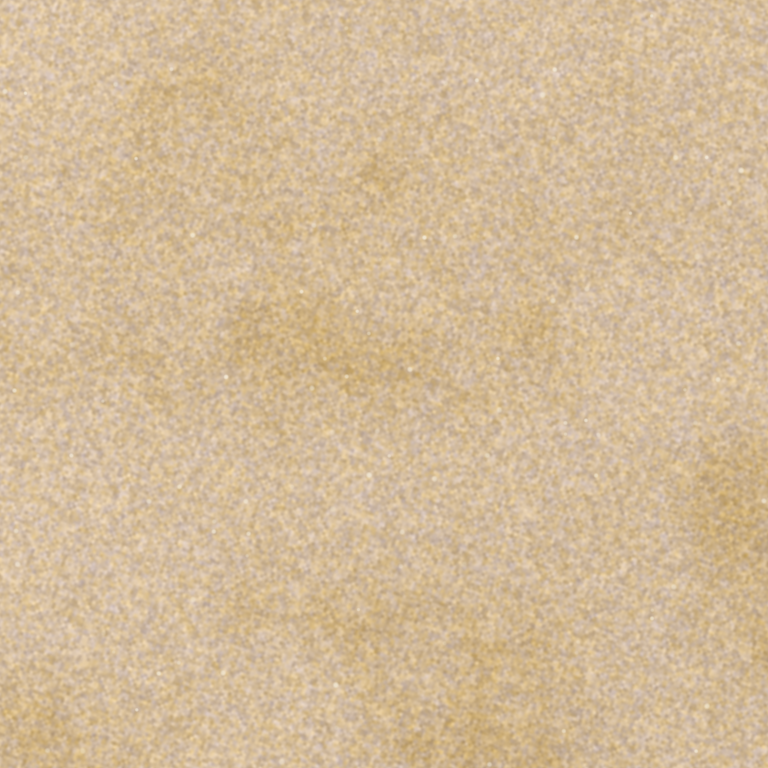
A Shadertoy shader for this texture:

```glsl
#define SAND vec3(0.836, 0.745, 0.625)
#define STAIN vec3(-0.050, -0.080, -0.170)
#define GLINT vec3(0.96, 0.93, 0.86)
#define LIGHT_SHIFT vec3(0.027, 0.028, 0.029)
#define WARM_SHIFT vec3(0.008, 0.002, -0.023)
#define GRAIN_CELLS 185.0
#define STAIN_CELLS 6.5
#define GLINT_CELLS 70.0
#define GLINT_SHARE 0.025

// Integer hash of a lattice cell, 0 to 1
float hash(vec2 cell, float seed) {
    uvec2 q = uvec2(ivec2(cell) + 4096);
    uint h = q.x * 1597334677u ^ q.y * 3812015801u ^ uint(seed) * 2654435761u;
    h = (h ^ (h >> 16)) * 2246822519u;
    h = (h ^ (h >> 13)) * 3266489917u;
    return float((h ^ (h >> 16)) >> 8) / 16777216.0;
}

float valueNoise(vec2 p, float seed) {
    vec2 cell = floor(p), f = fract(p);
    f = f * f * (3.0 - 2.0 * f);
    float low = mix(hash(cell, seed), hash(cell + vec2(1, 0), seed), f.x);
    float high = mix(hash(cell + vec2(0, 1), seed), hash(cell + vec2(1, 1), seed), f.x);
    return mix(low, high, f.y);
}

mat2 rotation(float angle) {
    float c = cos(angle), s = sin(angle);
    return mat2(c, -s, s, c);
}

// Two turned lattices hide the grid; result has a spread near one
float grain(vec2 uv, float cells, float seed) {
    float a = valueNoise(rotation(0.5) * uv * cells, seed);
    float b = valueNoise(rotation(1.2) * uv * cells * 1.27 + 7.3, seed + 1.0);
    return (a + b - 1.0) * 3.6;
}

float fbm(vec2 p, float seed) {
    float sum = 0.0, weight = 0.5;
    for (int i = 0; i < 5; i++) {
        sum += weight * valueNoise(p, seed + float(i));
        p = rotation(0.6) * p * 2.03 + 3.7;
        weight *= 0.5;
    }
    return sum / 0.96875;
}

// Sparse pale grains, one candidate per cell
float glints(vec2 uv) {
    vec2 p = uv * GLINT_CELLS, cell = floor(p);
    vec2 center = 0.3 + 0.4 * vec2(hash(cell, 41.0), hash(cell, 42.0));
    float radius = mix(0.16, 0.28, hash(cell, 43.0));
    float present = step(hash(cell, 44.0), GLINT_SHARE);
    float strength = mix(0.2, 0.8, hash(cell, 45.0));
    float dist = length(fract(p) - center);
    return present * strength * (1.0 - smoothstep(radius * 0.3, radius * 1.4, dist));
}

void mainImage(out vec4 fragColor, in vec2 fragCoord) {
    vec2 uv = fragCoord / iResolution.y;

    // Broad tone and small ochre stains
    float tone = fbm(uv * 4.0, 11.0) - 0.5;
    float patches = fbm(uv * STAIN_CELLS + 2.6, 21.0);
    float stain = 0.2 * smoothstep(0.42, 0.66, patches) + 0.45 * smoothstep(0.61, 0.80, patches);
    vec3 color = SAND + STAIN * stain;
    color += 0.025 * tone + 0.012 * (uv.y - uv.x);

    // Fine grains vary in lightness and between grey-pink and yellow
    float light = grain(uv, GRAIN_CELLS, 1.0) + 0.2 * grain(uv, GRAIN_CELLS * 0.5, 3.0);
    float warm = grain(uv, GRAIN_CELLS * 0.8, 5.0) + 0.25 * grain(uv, GRAIN_CELLS * 0.4, 7.0);
    color += LIGHT_SHIFT * light + WARM_SHIFT * warm;

    color = mix(color, GLINT, glints(uv));
    fragColor = vec4(clamp(color, 0.0, 1.0), 1.0);
}
```
